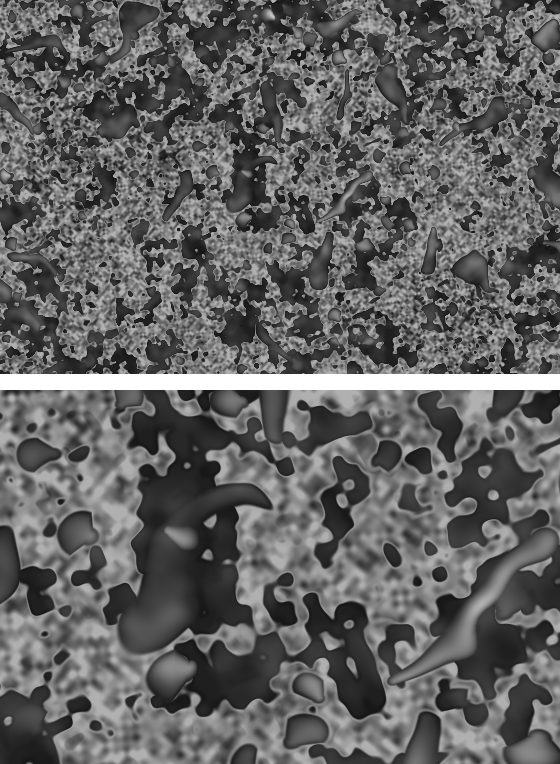
Top: the whole. Bottom: its middle third, enlarged.
A Shadertoy shader for this texture:

```glsl
// Weathered grey crust: pale grainy lace over dark ground with smooth worm-like ridges and pebbles.

const float EDGE_SLOPE = 38.0;   // typical steepness of the crust field per canvas height
const float EDGE_SOFT = 0.055;
const float GROUND_TONE = 0.185;
const float CRUST_TONE = 0.495;
const float RIM_TONE = 0.65;
const float PIT_TONE = 0.1;

float hash(vec2 p) {
    vec3 q = fract(vec3(p.xyx) * 0.1031);
    q += dot(q, q.yzx + 33.33);
    return fract((q.x + q.y) * q.z);
}

// Smooth value noise in -1..1
float noise(vec2 p) {
    vec2 i = floor(p), f = fract(p);
    f = f * f * (3.0 - 2.0 * f);
    float low = mix(hash(i), hash(i + vec2(1, 0)), f.x);
    float high = mix(hash(i + vec2(0, 1)), hash(i + vec2(1, 1)), f.x);
    return 2.0 * mix(low, high, f.y) - 1.0;
}

vec2 turn(vec2 p, float angle) {
    float c = cos(angle), s = sin(angle);
    return vec2(c * p.x - s * p.y, s * p.x + c * p.y);
}

// Ragged field: positive where the crust survives; finer octaves weigh more
float crustField(vec2 p) {
    float sum = 0.13, amplitude = 0.13, frequency = 2.7;
    for (int i = 0; i < 6; i++) {
        sum += amplitude * noise(turn(p, 0.4 + float(i) * 1.1) * frequency + float(i) * 37.0);
        frequency *= 2.0;
        amplitude = min(amplitude * 1.4, 0.4);
    }
    return sum;
}

// Scattered rounded bars: x = distance in canvas units, y = tone of the nearest one
vec2 scatterBars(vec2 p, float cells, float halfLength, float radius, float share, float seed) {
    vec2 g = p * cells, home = floor(g);
    vec2 nearest = vec2(1.0, 0.0);
    for (int y = -1; y <= 1; y++) {
        for (int x = -1; x <= 1; x++) {
            vec2 id = home + vec2(x, y), key = id + seed;
            if (hash(key) > share) continue;
            vec2 centre = id + 0.25 + 0.5 * vec2(hash(key + 11.3), hash(key + 23.7));
            vec2 q = turn(g - centre, 6.283 * hash(key + 31.1));
            float span = halfLength * (0.4 + 0.6 * hash(key + 47.9));
            float size = radius * (0.55 + 0.65 * hash(key + 59.2));
            size *= 1.0 - 0.45 * clamp(q.x / span, -1.0, 1.0);
            q.x -= clamp(q.x, -span, span);
            float d = (length(q) - size) / cells;
            float ridge = clamp(-d * cells / size, 0.0, 1.0);
            float glow = 0.1 + 0.26 * pow(hash(key + 71.4), 4.0);
            float lit = 1.0 + 0.5 * clamp(q.y / size, -1.0, 1.0);
            if (d < nearest.x) nearest = vec2(d, glow * lit * ridge * (2.0 - ridge));
        }
    }
    return nearest;
}

// Dark smooth ground, lifted by the bars
float groundShade(vec2 p, float lift, float field) {
    float tone = GROUND_TONE + 0.07 * noise(p * 21.0) + 0.07 * noise(turn(p, 0.9) * 52.0 + 9.0);
    float crease = smoothstep(-0.25, -0.06, field);
    return max(tone, 0.12) + lift - 0.03 * crease;
}

// Pale grain with worn, pitted patches and a light rim
float crustShade(vec2 p, float field) {
    float worn = smoothstep(0.0, 0.6, noise(p * 3.8 + 5.0) + 0.4 * noise(p * 13.0));
    float grain = 0.24 * noise(turn(p, 0.7) * 150.0) + 0.13 * noise(turn(p, 1.9) * 66.0);
    float tone = CRUST_TONE - 0.05 * worn + grain * (1.0 + 0.2 * worn);
    float pit = noise(turn(p, 2.5) * 85.0) + 0.6 * noise(p * 24.0 + 3.0);
    tone = mix(tone, PIT_TONE, (1.0 - smoothstep(-0.95, -0.6, pit)) * (0.25 + 0.6 * worn));
    float rim = 1.0 - smoothstep(0.06, 0.2, field);
    return mix(min(tone, 0.69), RIM_TONE, 0.5 * rim);
}

void mainImage(out vec4 fragColor, in vec2 fragCoord) {
    vec2 p = fragCoord / iResolution.y + 3.0;

    // Bend the bars and make their outlines uneven
    vec2 bend = vec2(noise(p * 9.0), noise(p * 9.0 + 41.0)) * 0.035;
    bend += vec2(noise(p * 28.0), noise(p * 28.0 + 17.0)) * 0.011;
    vec2 worms = scatterBars(p + bend, 5.0, 0.42, 0.1, 0.6, 0.0);
    vec2 pebbles = scatterBars(p + bend * 0.4, 16.0, 0.12, 0.2, 0.3, 130.0);

    // The bars push through the crust
    float barDistance = min(worms.x, pebbles.x);
    float field = min(crustField(p), barDistance * EDGE_SLOPE);
    float lift = max(worms.y, pebbles.y);
    lift *= 1.0 + 0.7 * noise(p * 30.0 + 60.0);

    float crust = smoothstep(-EDGE_SOFT, EDGE_SOFT, field);
    float tone = mix(groundShade(p, lift, field), crustShade(p, field), crust);
    fragColor = vec4(vec3(clamp(tone, 0.0, 1.0)), 1.0);
}
```
